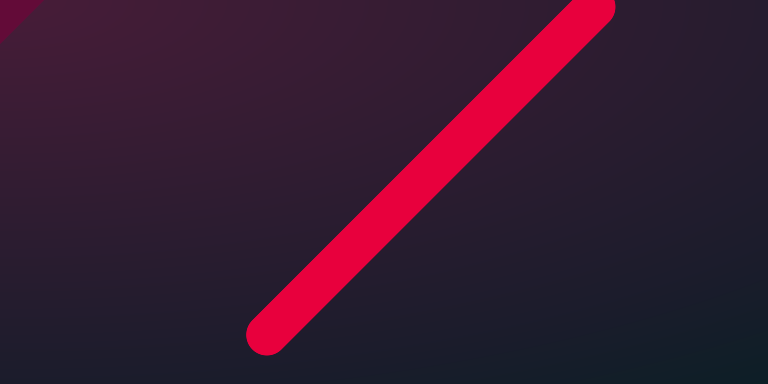
Reproduce this background procedurally as a WebGL 1 fragment shader.

```glsl
precision highp float;

uniform vec2 u_resolution;

const vec3 PLUM = vec3(0.28, 0.11, 0.22);
const vec3 NAVY = vec3(0.105, 0.11, 0.17);
const vec3 TEAL = vec3(0.05, 0.12, 0.15);
const vec3 CRIMSON = vec3(0.91, 0.0, 0.24);
const vec3 WINE = vec3(0.39, 0.045, 0.22);

// Distance to a segment from a to b with rounded ends
float capsuleDistance(vec2 p, vec2 a, vec2 b, float radius) {
    vec2 pa = p - a;
    vec2 ba = b - a;
    float along = clamp(dot(pa, ba) / dot(ba, ba), 0.0, 1.0);
    return length(pa - ba * along) - radius;
}

// Distance to the diagonal that cuts a corner at the given leg length
float cornerDistance(vec2 p, vec2 corner, float leg) {
    vec2 inward = abs(p - corner);
    return (inward.x + inward.y - leg) * 0.70711;
}

// Smooth inside mask, one pixel wide at the edge
float coverage(float dist, float pixel) {
    return 1.0 - smoothstep(-0.5 * pixel, 0.5 * pixel, dist);
}

// Elliptical fade spreading from a center
vec3 backdrop(vec2 p, vec2 center, vec2 stretch) {
    float t = length((p - center) * stretch);
    vec3 color = mix(PLUM, NAVY, clamp(t, 0.0, 1.0));
    return mix(color, TEAL, clamp((t - 1.0) * 4.0, 0.0, 1.0));
}

void main() {
    // Canvas height is one unit
    float pixel = 1.0 / u_resolution.y;
    vec2 p = gl_FragCoord.xy * pixel;
    vec2 topLeft = vec2(0.0, 1.0);

    vec3 color = backdrop(p, topLeft, vec2(0.375, 1.0));

    // Corner wedge
    float wedge = cornerDistance(p, topLeft, 0.115);
    color = mix(color, WINE, coverage(wedge, pixel));

    // Diagonal bar
    float bar = capsuleDistance(p, vec2(0.695, 0.128), vec2(1.549, 0.982), 0.0538);
    color = mix(color, CRIMSON, coverage(bar, pixel));

    gl_FragColor = vec4(color, 1.0);
}
```
